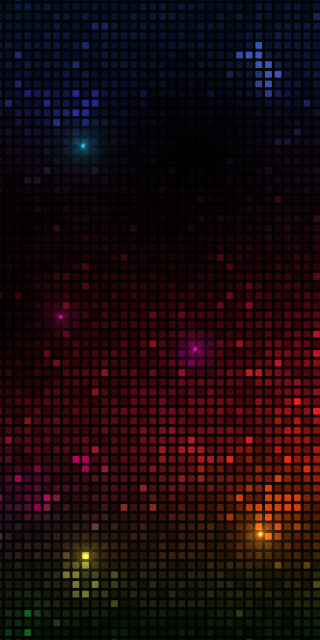
Reproduce this background procedurally as a Shadertoy shader.

```glsl
// Dark mosaic of small rounded tiles, blue over red over green, with glints of light.

const float PITCH = 0.03008;                  // tile spacing, canvas width = 1
const vec2 FIRST_TILE = vec2(0.0266, 0.0232); // centre of the lower left tile
const float TILE_HALF = 0.355;                // in units of PITCH
const float TILE_ROUND = 0.11;
const float GAP_LIGHT = 0.19;
const float SPARK_CHANCE = 0.05;
const int RAYS = 7;

// Tile colours from bottom to top
const int STOPS = 13;
const vec3 RAMP[STOPS] = vec3[](
    vec3(.02, .09, .03), vec3(.12, .13, .05), vec3(.20, .10, .05),
    vec3(.28, .06, .06), vec3(.31, .04, .06), vec3(.27, .03, .05),
    vec3(.20, .02, .04), vec3(.13, .015, .035), vec3(.09, .02, .04),
    vec3(.07, .03, .09), vec3(.06, .06, .19), vec3(.04, .08, .19),
    vec3(.02, .09, .19));

// Clusters of lit tiles: x, y, radius, density
const int CLUSTERS = 11;
const vec4 CLUSTER[CLUSTERS] = vec4[](
    vec4(.82, 1.79, .075, .9), vec4(.22, 1.65, .10, .75),
    vec4(.56, .57, .13, .6), vec4(.92, .62, .13, .55),
    vec4(.84, .42, .11, .9), vec4(.253, .565, .03, 1.2),
    vec4(.09, .46, .07, .6), vec4(.27, .20, .07, 1.),
    vec4(.61, .88, .06, .8), vec4(.52, .72, .16, .4),
    vec4(.07, .04, .06, .7));
const vec3 CLUSTER_TINT[CLUSTERS] = vec3[](
    vec3(.28, .40, .85), vec3(.14, .18, .62),
    vec3(.75, .13, .16), vec3(.72, .10, .05),
    vec3(.90, .29, .05), vec3(.80, .0, .42),
    vec3(.85, .0, .47), vec3(.52, .54, .22),
    vec3(.36, .0, .32), vec3(.45, .02, .18),
    vec3(.07, .45, .14));

// Dark patches: x, y, radius, depth
const int SHADES = 4;
const vec4 SHADE[SHADES] = vec4[](
    vec4(.62, 1.58, .24, .75), vec4(.0, .97, .20, .7),
    vec4(.52, 1.35, .20, .5), vec4(.0, 1.30, .16, .6));

// Glints: x, y, halo size, turn
const int GLINTS = 5;
const vec4 GLINT[GLINTS] = vec4[](
    vec4(.260, 1.544, .034, .1), vec4(.190, 1.010, .027, .5),
    vec4(.610, .909, .030, .3), vec4(.268, .260, .027, .0),
    vec4(.814, .331, .034, .2));
const vec3 GLINT_TINT[GLINTS] = vec3[](
    vec3(.06, .48, .53), vec3(.50, .05, .32), vec3(.48, .04, .46),
    vec3(.72, .62, .14), vec3(.95, .58, .14));

float hash(vec2 p) {
    vec3 q = fract(p.xyx * .1031);
    q += dot(q, q.yzx + 33.33);
    return fract((q.x + q.y) * q.z);
}

float bump(vec2 p, vec2 centre, float radius) {
    vec2 d = (p - centre) / radius;
    return exp(-dot(d, d));
}

// Smooth base colour with side tints and shaded areas
vec3 field(vec2 p) {
    float t = clamp(p.y * .5, 0., .9999) * float(STOPS - 1);
    int i = int(t);
    vec3 c = mix(RAMP[i], RAMP[i + 1], smoothstep(0., 1., fract(t)));
    float side = p.x - .5;
    c += side * vec3(.16, .05, -.14) * bump(vec2(0, p.y), vec2(0, .42), .2);
    c *= 1. + .6 * smoothstep(.0, .5, side) * bump(vec2(0, p.y), vec2(0, .8), .35);
    for (int k = 0; k < SHADES; k++)
        c *= 1. - SHADE[k].w * bump(p, SHADE[k].xy, SHADE[k].z);
    return max(c, 0.);
}

vec3 tileColour(vec2 id) {
    vec2 centre = FIRST_TILE + id * PITCH;
    float spark = step(1. - SPARK_CHANCE, hash(id + 71.));
    vec3 c = field(centre) * (.6 + .65 * hash(id + 13.) + 1.2 * spark);
    float pick = hash(id + 37.);
    for (int k = 0; k < CLUSTERS; k++) {
        float g = bump(centre, CLUSTER[k].xy, CLUSTER[k].z);
        float lit = smoothstep(0., .35, pick - 1. + g * CLUSTER[k].w);
        c = mix(c, CLUSTER_TINT[k], max(.8 * lit, .18 * g));
    }
    return c;
}

// Soft halo, small core and thin uneven rays
vec3 glint(vec2 d, float size, float turn, vec3 tint) {
    float r = length(d);
    float light = .6 * exp(-r / size);
    for (int k = 0; k < RAYS; k++) {
        float a = turn + float(k) * 3.14159 / float(RAYS);
        vec2 dir = vec2(cos(a), sin(a));
        float reach = size * (.5 + hash(vec2(k, turn * 50.)));
        float across = abs(dot(d, vec2(-dir.y, dir.x)));
        light += .22 * exp(-across / (.07 * size) - abs(dot(d, dir)) / reach);
    }
    return tint * light + (tint + .1) * .35 * exp(-r * r / (.04 * size * size));
}

void mainImage(out vec4 fragColor, in vec2 fragCoord) {
    vec2 p = fragCoord / iResolution.xy * vec2(1, 2);

    // Tile grid
    vec2 grid = (p - FIRST_TILE) / PITCH;
    vec2 id = floor(grid + .5);
    vec2 q = abs(grid - id) - TILE_HALF + TILE_ROUND;
    float dist = length(max(q, 0.)) + min(max(q.x, q.y), 0.) - TILE_ROUND;
    float soft = .6 / (iResolution.x * PITCH);
    vec3 c = mix(field(p) * GAP_LIGHT, tileColour(id), smoothstep(soft, -soft, dist));

    // Glints on top
    for (int k = 0; k < GLINTS; k++)
        c += glint(p - GLINT[k].xy, GLINT[k].z, GLINT[k].w, GLINT_TINT[k]);
    fragColor = vec4(min(c, 1.), 1);
}
```
